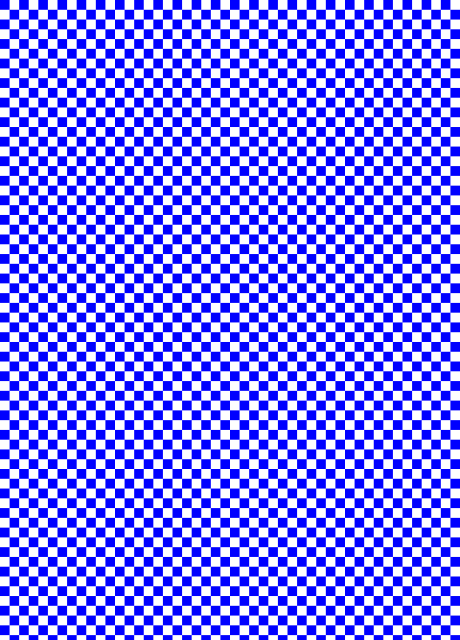
This pattern is drawn by a Shadertoy shader. Its source:

```glsl
// Blue and white checkerboard of 48 columns by 65.5 rows, counted from the top left.
// Each axis is a square wave averaged exactly over one pixel; the product of the
// two waves gives the checks with smooth edges at any canvas size.

const vec2 CELLS = vec2(48.0, 65.5);
const vec3 BLUE = vec3(0.0, 0.0, 1.0);
const vec3 WHITE = vec3(1.0);

// Running integral of a square wave that is +1 on even cells and -1 on odd cells
vec2 squareIntegral(vec2 p) {
    return 1.0 - abs(mod(p, 2.0) - 1.0);
}

// Square wave on each axis, box filtered over the given width
vec2 filteredSquare(vec2 p, vec2 width) {
    return (squareIntegral(p + 0.5 * width) - squareIntegral(p - 0.5 * width)) / width;
}

// Coverage of the checks: 1 where column and row have the same parity
float checker(vec2 p, vec2 width) {
    vec2 wave = filteredSquare(p, width);
    return 0.5 + 0.5 * wave.x * wave.y;
}

void mainImage(out vec4 fragColor, in vec2 fragCoord) {
    vec2 uv = fragCoord / iResolution.xy;

    // Cell coordinates, with rows running down from the top edge
    vec2 cell = vec2(uv.x, 1.0 - uv.y) * CELLS;
    vec2 pixelWidth = CELLS / iResolution.xy;

    fragColor = vec4(mix(WHITE, BLUE, checker(cell, pixelWidth)), 1.0);
}
```
